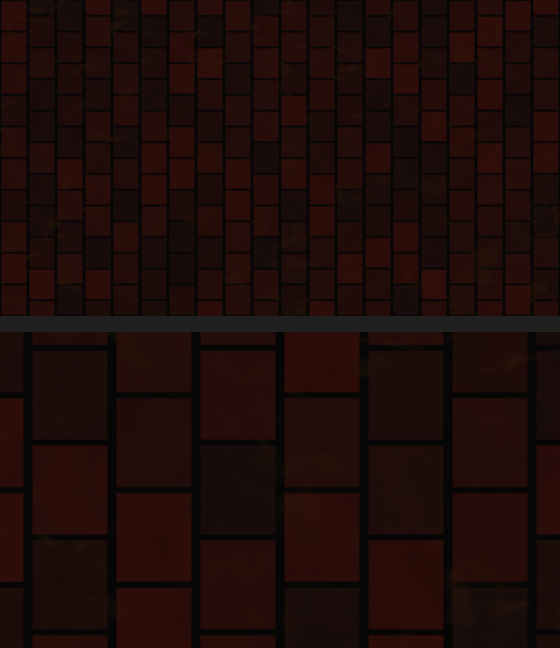
Top: the whole. Bottom: its middle third, enlarged.
This texture is drawn by a Shadertoy shader. Its source:

```glsl
// Dark red-brown tiles in 20 columns of 10, every other column shifted half a tile.
// A box distance cuts the joints, a hash tints each tile, and warped value noise
// lays thin rusty wisps over tiles and joints alike.

const vec2 GRID = vec2(20.0, 10.0);           // repeats across and down
const vec2 JOINT = vec2(0.0096, 0.0064);      // joint widths, in canvas heights
const vec3 JOINT_COLOR = vec3(0.027, 0.023, 0.022);
const vec3 TILE_DARK = vec3(0.088, 0.047, 0.040);
const vec3 TILE_RED = vec3(0.182, 0.050, 0.034);
const vec3 RUST = vec3(0.165, 0.088, 0.030);

float hash(vec2 p) {
    vec3 q = fract(vec3(p.xyx) * 0.1031);
    q += dot(q, q.yzx + 33.33);
    return fract((q.x + q.y) * q.z);
}

float valueNoise(vec2 p) {
    vec2 cell = floor(p);
    vec2 f = fract(p);
    f = f * f * (3.0 - 2.0 * f);
    float low = mix(hash(cell), hash(cell + vec2(1.0, 0.0)), f.x);
    float high = mix(hash(cell + vec2(0.0, 1.0)), hash(cell + vec2(1.0, 1.0)), f.x);
    return mix(low, high, f.y);
}

float fbm(vec2 p) {
    float sum = 0.0;
    float gain = 0.5;
    for (int i = 0; i < 4; i++) {
        sum += gain * valueNoise(p);
        p = mat2(1.6, 1.2, -1.2, 1.6) * p + 17.3;
        gain *= 0.5;
    }
    return sum / 0.9375;
}

float boxDistance(vec2 p, vec2 halfSize) {
    vec2 d = abs(p) - halfSize;
    return length(max(d, 0.0)) + min(max(d.x, d.y), 0.0);
}

// Short, mostly horizontal streaks gathered in patches
float rustWisps(vec2 p) {
    vec2 warp = vec2(fbm(p * 9.0), fbm(p * 9.0 + 41.0)) - 0.5;
    float streak = valueNoise(p * vec2(26.0, 62.0) + warp * 7.0 + 5.0);
    float patches = smoothstep(0.38, 0.68, fbm(p * 11.0 + 73.0));
    return smoothstep(0.58, 0.95, streak) * patches;
}

vec3 tileColor(vec2 id, vec2 p) {
    float tint = hash(id + 11.0);
    vec3 color = mix(TILE_DARK, TILE_RED, tint);
    color *= 0.95 + 0.10 * hash(id + 57.0);
    return color * (0.90 + 0.20 * fbm(p * 38.0));
}

void mainImage(out vec4 fragColor, in vec2 fragCoord) {
    vec2 uv = fragCoord / iResolution.xy;
    float aspect = iResolution.x / iResolution.y;
    float pixel = 1.0 / iResolution.y;
    vec2 p = uv * vec2(aspect, 1.0);

    // Staggered grid
    vec2 grid = uv * GRID;
    grid.y += 0.5 * mod(floor(grid.x), 2.0);
    vec2 id = floor(grid);
    vec2 tileSize = vec2(aspect, 1.0) / GRID;
    vec2 local = (fract(grid) - 0.5) * tileSize;

    // Tile face against joint
    float edge = boxDistance(local, 0.5 * (tileSize - JOINT));
    float soft = max(pixel, 0.0012);
    float face = 1.0 - smoothstep(-soft, soft, edge);
    vec3 color = mix(JOINT_COLOR, tileColor(id, p), face);

    // Rust over everything
    color = mix(color, RUST, 0.50 * rustWisps(p));
    fragColor = vec4(color, 1.0);
}
```
